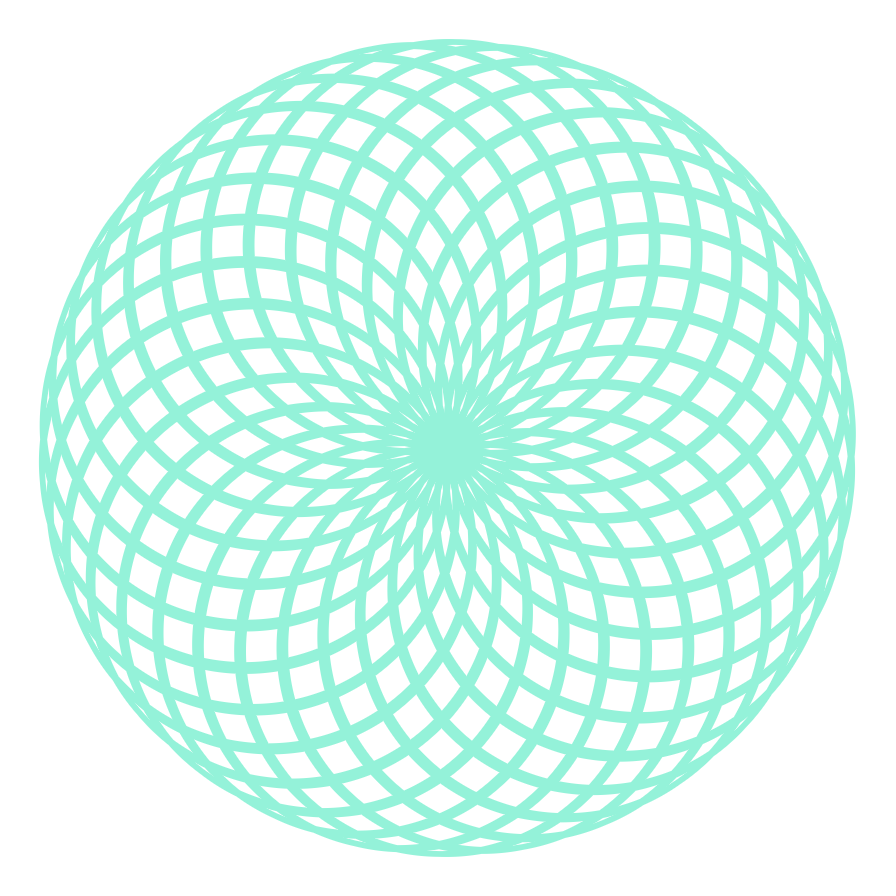
Give the GLSL for this pattern, as a Shadertoy shader.

```glsl
#define RING_COUNT 30
#define RING_RADIUS 0.2266
#define ROSETTE_CENTER vec2(0.4993, 0.5)
#define PHASE radians(4.8)
#define THIN_HALF_WIDTH 0.0032
#define SWELL 0.0034
#define MINT vec3(0.58, 0.95, 0.85)
#define PAPER vec3(1.0)

// Ring through the rosette center; its stroke swells on both flanks
float ringDistance(vec2 p, float angle) {
    vec2 axis = vec2(cos(angle), sin(angle));
    vec2 q = p - axis * RING_RADIUS;
    float len = length(q);
    float flank = abs(axis.x * q.y - axis.y * q.x) / max(len, 1e-4);
    return abs(len - RING_RADIUS) - THIN_HALF_WIDTH - SWELL * flank;
}

// Union of all rings turned evenly about the center
float rosetteDistance(vec2 p) {
    float d = 1.0;
    for (int i = 0; i < RING_COUNT; i++) {
        float turn = float(i) / float(RING_COUNT);
        d = min(d, ringDistance(p, PHASE + radians(360.0) * turn));
    }
    return d;
}

void mainImage(out vec4 fragColor, in vec2 fragCoord) {
    float scale = min(iResolution.x, iResolution.y);
    vec2 uv = (fragCoord - 0.5 * iResolution.xy) / scale + 0.5;
    float d = rosetteDistance(uv - ROSETTE_CENTER);

    // One-pixel soft edge
    float ink = clamp(0.5 - d * scale, 0.0, 1.0);
    fragColor = vec4(mix(PAPER, MINT, ink), 1.0);
}
```
